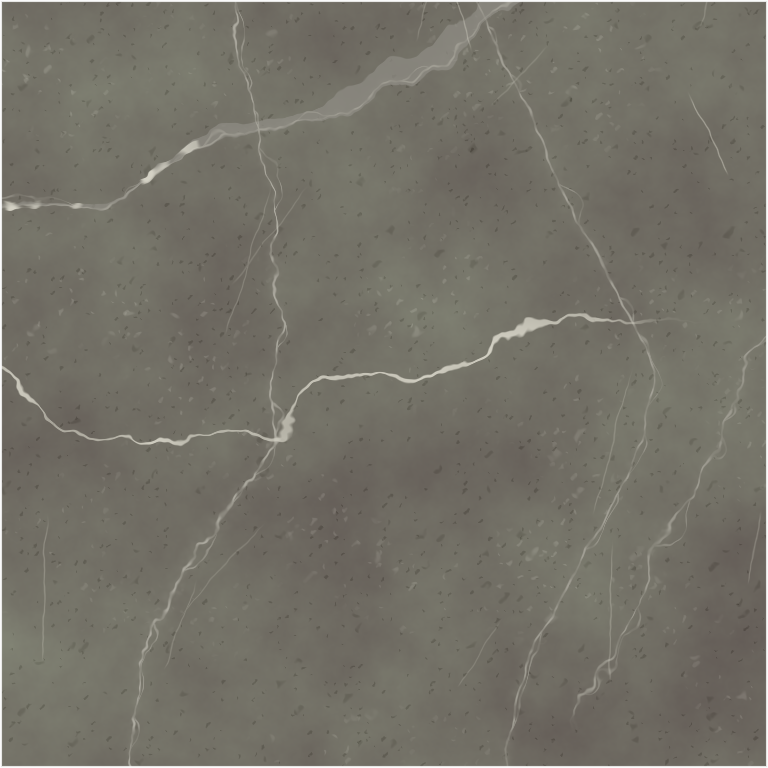
This texture is drawn by a WebGL 1 fragment shader. Its source:

```glsl
precision highp float;
// Grey-brown marble slab with pale branching veins, crusty seams and fine pores.
uniform vec2 u_resolution;

const vec3 DARK = vec3(0.42, 0.40, 0.37);
const vec3 STONE = vec3(0.45, 0.44, 0.40);
const vec3 BAND = vec3(0.56, 0.55, 0.52);
const vec3 CRUST = vec3(0.64, 0.63, 0.59);
const vec3 PALE = vec3(0.83, 0.82, 0.77);
const vec3 EDGE = vec3(0.98);
const float EDGE_WIDTH = 0.0025;
const float CLOUD_SCALE = 3.0;
const float CLOUD_CONTRAST = 4.0;
const float VEIN_WIDTH = 0.0018;
const float SEAM_WIDTH = 0.0013;
const float HAIR_WIDTH = 0.0008;
const int HAIR_COUNT = 14;

vec2 hash2(vec2 p) {
  vec3 q = fract(p.xyx * vec3(0.1031, 0.1030, 0.0973));
  q += dot(q, q.yzx + 33.33);
  return fract((q.xx + q.yz) * q.zy);
}

vec2 gradientAt(vec2 cell) {
  float angle = 6.2832 * hash2(cell + 57.0).x;
  return vec2(cos(angle), sin(angle));
}

float noise(vec2 p) {
  vec2 i = floor(p), f = fract(p);
  vec2 u = f * f * f * (f * (f * 6.0 - 15.0) + 10.0);
  vec2 e = vec2(1.0, 0.0);
  float low = mix(dot(gradientAt(i), f), dot(gradientAt(i + e), f - e), u.x);
  float high = mix(dot(gradientAt(i + e.yx), f - e.yx), dot(gradientAt(i + 1.0), f - 1.0), u.x);
  return mix(low, high, u.y);
}

float clouds(vec2 p) {
  float sum = 0.0, amplitude = 0.5;
  for (int i = 0; i < 7; i++) {
    sum += amplitude * noise(p);
    p = mat2(1.6, 1.2, -1.2, 1.6) * p + 11.7;
    amplitude *= 0.62;
  }
  return sum;
}

vec2 wander(vec2 p) {
  vec2 coarse = vec2(noise(p * 9.0), noise(p * 9.0 + 31.0));
  vec2 medium = vec2(noise(p * 27.0 + 5.0), noise(p * 27.0 + 47.0));
  vec2 fine = vec2(noise(p * 90.0 + 9.0), noise(p * 90.0 + 63.0));
  return 0.022 * coarse + 0.012 * medium + 0.003 * fine;
}

// Vein paths: heights over x, then sideways positions over y.
float bandPath(float x) {
  float rise = max(x - 0.3, 0.0);
  return 0.732 + 0.10 * smoothstep(0.12, 0.30, x) + 1.4 * rise * rise;
}
float mainPath(float x) {
  return 0.432 + 0.07 * smoothstep(0.35, 0.41, x) + 0.08 * smoothstep(0.5, 0.75, x)
    + 0.10 * (1.0 - smoothstep(-0.02, 0.08, x));
}
float leftPath(float y) {
  return 0.175 + 0.185 * smoothstep(0.1, 0.47, y) - 0.055 * smoothstep(0.7, 1.0, y);
}
float rightPath(float y) {
  return 0.66 + 0.19 * smoothstep(0.0, 0.52, y) - 0.48 * max(y - 0.52, 0.0);
}
float slantPath(float y) { return 0.72 + 0.49 * y; }

float across(float gap, float nextStep) {
  float slope = nextStep * 100.0;
  return gap / sqrt(1.0 + slope * slope);
}

float line(float d, float halfWidth) {
  float blur = 0.8 / u_resolution.y;
  return 1.0 - smoothstep(halfWidth - blur, halfWidth + blur, abs(d));
}

// A broken seam: one strand, and a second that parts from it in small loops.
float seam(float d, vec2 p) {
  float parting = 0.035 * max(noise(p * 21.0 + 3.0), 0.0);
  float broken = smoothstep(-0.3, 0.25, noise(p * 60.0));
  float halo = 0.22 * exp(-abs(d) * 170.0) * (0.6 + noise(p * 110.0));
  float strands = max(line(d, SEAM_WIDTH), 0.7 * line(d - parting, SEAM_WIDTH));
  return strands * (0.35 + 0.65 * broken) + halo;
}

float specks(vec2 p, float scale, float density) {
  vec2 q = p * scale + 0.5 * noise(p * scale * 1.7);
  vec2 cell = floor(q), h = hash2(cell + scale);
  float radius = 0.08 + 0.16 * h.y;
  float d = length(fract(q) - 0.3 - 0.4 * hash2(cell + 91.0));
  return step(h.x, density) * (1.0 - smoothstep(radius * 0.4, radius + 0.1, d));
}

float hairlines(vec2 p) {
  float sum = 0.0;
  for (int i = 0; i < HAIR_COUNT; i++) {
    vec2 start = hash2(vec2(float(i), 7.0)), h = hash2(vec2(float(i), 23.0));
    float angle = 1.5708 + 1.5 * (h.x - 0.5), reach = 0.08 + 0.16 * h.y;
    vec2 along = vec2(cos(angle), sin(angle)), q = p - start;
    float t = dot(q, along) / reach;
    float ends = smoothstep(0.0, 0.1, t) * (1.0 - smoothstep(0.8, 1.0, t));
    sum = max(sum, (0.2 + 0.5 * h.x * h.x) * ends * line(q.x * along.y - q.y * along.x, HAIR_WIDTH));
  }
  return sum;
}

void main() {
  vec2 p = gl_FragCoord.xy / u_resolution;
  vec2 bend = wander(p), q = p + bend, s = p + 0.5 * bend;

  // Stone body and pores
  vec3 color = mix(DARK, STONE, 0.75 + CLOUD_CONTRAST * clouds(p * CLOUD_SCALE));
  float patches = smoothstep(-0.1, 0.4, noise(p * 6.0 + 19.0));
  color -= 0.07 * specks(p, 95.0, 0.16) + 0.05 * specks(p, 48.0, 0.06);
  color += 0.07 * patches * (specks(p, 70.0, 0.22) + specks(p, 38.0, 0.08));

  // Broad band across the upper left
  float band = across(q.y - bandPath(q.x), bandPath(q.x + 0.01) - bandPath(q.x));
  float swell = 0.004 + 0.012 * smoothstep(0.3, 0.45, p.x) + 0.012 * noise(p * 14.0);
  color = mix(color, BAND, 0.7 * line(band, max(swell, 0.002)));
  color = mix(color, CRUST, 0.8 * seam(band + 0.7 * swell, p));
  float deposit = smoothstep(0.1, 0.4, noise(p * 34.0)) * (1.0 - smoothstep(0.2, 0.35, p.x));
  color = mix(color, PALE, deposit * line(band, 0.005));

  // Crusty seams
  float left = across(q.x - leftPath(q.y), leftPath(q.y + 0.01) - leftPath(q.y));
  float right = across(s.x - rightPath(s.y), rightPath(s.y + 0.01) - rightPath(s.y));
  float slant = across(q.x - slantPath(q.y), 0.0049);
  color = mix(color, CRUST, seam(left, p));
  color = mix(color, CRUST, 0.85 * seam(right, p));
  color = mix(color, CRUST, 0.75 * seam(slant, p) * smoothstep(0.04, 0.1, p.y));

  // Sharp bright vein and hairlines
  float vein = across(q.y - mainPath(q.x), mainPath(q.x + 0.01) - mainPath(q.x));
  float fade = (1.0 - smoothstep(0.72, 0.93, p.x)) * (0.8 + 0.5 * noise(p * 12.0));
  color = mix(color, PALE, fade * line(vein, VEIN_WIDTH * (1.0 + noise(p * 25.0))));
  color = mix(color, PALE, hairlines(p + 0.35 * bend));

  // Pale rim of the slab
  vec2 inset = min(p, 1.0 - p);
  color = mix(color, EDGE, line(min(inset.x, inset.y), EDGE_WIDTH));
  gl_FragColor = vec4(color, 1.0);
}
```
